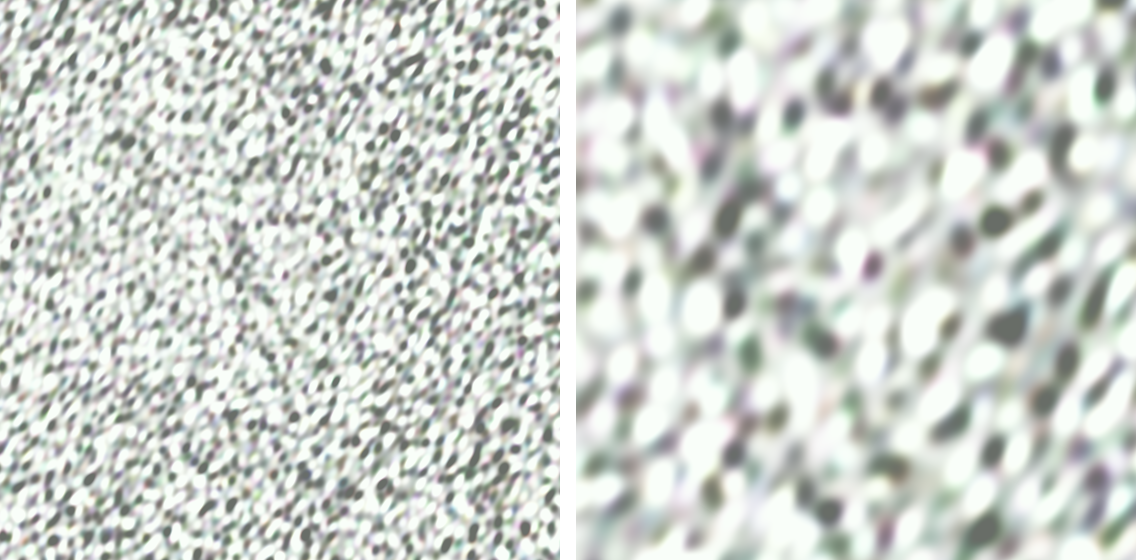
Left, the full canvas; right, a detail of the centre.
Write a Shadertoy shader that draws this texture.

```glsl
// Pale, speckled grain leaning up to the right, with faint colour fringes.
// Stretched band-pass blobs are scattered and summed at two scales,
// then a soft tone curve turns the sum into grey-green to near-white.

// Sine-free hash: three values in 0..1
vec3 hash3(vec3 p) {
    p = fract(p * vec3(0.1031, 0.1030, 0.0973));
    p += dot(p, p.yxz + 33.33);
    return fract((p.xxy + p.yxx) * p.zyx);
}

// Sum of jittered blobs with random signed weights, roughly unit deviation
vec3 grain(vec2 p, float seed) {
    vec2 cell = floor(p);
    vec3 sum = vec3(0.0);
    for (int y = -2; y <= 2; y++) {
        for (int x = -2; x <= 2; x++) {
            vec2 id = cell + vec2(x, y);
            vec3 place = hash3(vec3(id, seed));
            vec3 fringe = hash3(vec3(id, seed + 17.0)) - 0.5;
            vec2 d = p - id - place.xy;
            float u = dot(d, d) / 0.36;
            float blob = (1.0 - 0.35 * u) * exp(-0.5 * u);
            sum += blob * (2.0 * place.z - 1.0 + 0.2 * fringe);
        }
    }
    return 2.2 * sum;
}

void mainImage(out vec4 fragColor, in vec2 fragCoord) {
    vec2 uv = fragCoord / iResolution.y;

    // Gently bent axes: x runs across the grain, y along it
    vec2 bent = uv + 0.008 * sin(uv.yx * 10.0 + vec2(0.5, 2.0));
    vec2 across = vec2(0.866, -0.5);
    vec2 along = vec2(0.5, 0.866);
    vec2 p = vec2(dot(bent, across), dot(bent, along)) + 2.0;

    // A brighter, calmer patch left of centre
    vec2 q = uv - vec2(0.27, 0.58);
    float calm = exp(-8.0 * dot(q, q));

    // Fine grain over broader dark and light clumps
    vec3 fine = grain(p * vec2(95.0, 62.0), 3.0);
    vec3 clumps = grain(p * vec2(24.0, 15.0), 41.0);
    vec3 level = fine * mix(1.1, 0.76, calm) + 0.2 * clumps + 0.32 * calm - 0.06;

    // Soft tone curve with a slight green cast
    vec3 tone = mix(vec3(0.415), vec3(0.985), smoothstep(-2.35, 1.35, level));
    vec3 color = tone + vec3(-0.008, 0.011, -0.010);
    fragColor = vec4(clamp(color, 0.0, 1.0), 1.0);
}
```
